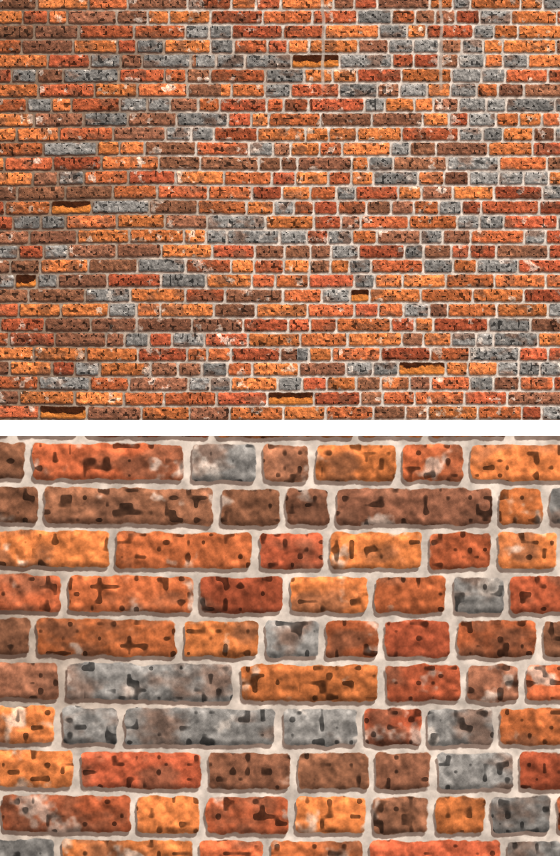
Top: the whole. Bottom: its middle third, enlarged.
Reproduce this texture procedurally as a WebGL 1 fragment shader.

```glsl
precision highp float;

uniform vec2 u_resolution;

// Layout, in canvas heights
const float COURSES = 28.6;
const float COURSE_HEIGHT = 1.0 / COURSES;
const float BRICK_LENGTH = 0.116;
const float JOINT_WIDTH = 0.0062;
const float JOINT_JITTER = 0.24;
const float CORNER_RADIUS = 0.004;
const float EDGE_WEAR = 0.0045;
const float SPLIT_CHANCE = 0.3;
const float HOLLOW_CHANCE = 0.025;
const vec2 SHADOW_OFFSET = vec2(0.0016, 0.0034);
const vec2 SEAM_X = vec2(0.769, 1.05);
const float SEAM_BASE = 0.77;

// Colours
const vec3 ORANGE = vec3(0.86, 0.49, 0.27);
const vec3 RED = vec3(0.72, 0.35, 0.23);
const vec3 BROWN = vec3(0.55, 0.37, 0.28);
const vec3 GREY = vec3(0.56, 0.53, 0.50);
const vec3 OCHRE = vec3(0.87, 0.51, 0.24);
const vec3 HOLLOW = vec3(0.27, 0.14, 0.08);
const vec3 MORTAR_DARK = vec3(0.56, 0.46, 0.38);
const vec3 MORTAR_PALE = vec3(0.89, 0.81, 0.74);
const vec3 SHADOW = vec3(0.27, 0.17, 0.13);

struct Brick {
  vec2 local;   // offset from the brick centre
  vec2 extent;  // half size
  vec2 id;
  float header; // 1.0 for a short brick
};

float hash(vec2 p) {
  vec3 q = fract(p.xyx * 0.1031);
  q += dot(q, q.yzx + 33.33);
  return fract((q.x + q.y) * q.z);
}

float noise(vec2 p) {
  vec2 i = floor(p);
  vec2 f = fract(p);
  f = f * f * (3.0 - 2.0 * f);
  return mix(mix(hash(i), hash(i + vec2(1.0, 0.0)), f.x),
             mix(hash(i + vec2(0.0, 1.0)), hash(i + 1.0), f.x), f.y);
}

float fbm(vec2 p) {
  float sum = 0.0;
  float weight = 0.533;
  for (int k = 0; k < 4; k++) {
    sum += weight * noise(p);
    p = p * 2.03 + 17.3;
    weight *= 0.5;
  }
  return sum;
}

float jointAt(float i, float row) {
  return i + JOINT_JITTER * (hash(vec2(i + 60.0, row + 9.0)) - 0.5);
}

// Brick containing p, some stretchers being split into two headers
Brick findBrick(vec2 p) {
  p.y += 0.005 * (noise(p * vec2(3.0, 2.0)) - 0.5);
  float row = floor(p.y * COURSES);
  float s = p.x / BRICK_LENGTH + 0.5 * mod(row, 2.0) + 0.4 * hash(vec2(row, 4.0));
  float i = floor(s);
  if (s < jointAt(i, row)) i -= 1.0;
  else if (s >= jointAt(i + 1.0, row)) i += 1.0;
  float lo = jointAt(i, row);
  float hi = jointAt(i + 1.0, row);
  vec2 id = vec2(2.0 * i + 40.0, row + 3.0);
  float chance = SPLIT_CHANCE * mix(0.5, 1.5, smoothstep(0.2, 0.8, p.x));
  float header = step(hash(id + 71.0), chance);
  if (header > 0.5) {
    float middle = mix(lo, hi, mix(0.4, 0.6, hash(id + 23.0)));
    if (s < middle) hi = middle;
    else { lo = middle; id.x += 1.0; }
  }
  vec2 local = vec2((s - 0.5 * (lo + hi)) * BRICK_LENGTH,
                    (fract(p.y * COURSES) - 0.5) * COURSE_HEIGHT);
  vec2 extent = 0.5 * (vec2((hi - lo) * BRICK_LENGTH, COURSE_HEIGHT) - JOINT_WIDTH);
  return Brick(local, extent, id, header);
}

float brickDistance(Brick b, vec2 p) {
  vec2 q = abs(b.local) - b.extent + CORNER_RADIUS;
  float box = length(max(q, 0.0)) + min(max(q.x, q.y), 0.0) - CORNER_RADIUS;
  return box + EDGE_WEAR * (fbm(p * 95.0) - 0.45);
}

vec3 brickColour(Brick b, vec2 p) {
  float pick = hash(b.id + 11.0);
  float greyChance = mix(0.10, 0.34, b.header);
  vec3 c = mix(ORANGE, RED, smoothstep(0.15, 0.85, hash(b.id + 37.0)));
  c = mix(c, BROWN, step(pick, greyChance + 0.2) * 0.85);
  c = mix(c, GREY, step(pick, greyChance));
  // Stains, lime smears, grain and pits
  c = mix(c, BROWN * 0.85, 0.6 * smoothstep(0.5, 0.75, fbm(p * vec2(28.0, 45.0) + b.id)));
  c = mix(c, MORTAR_PALE, 0.65 * smoothstep(0.66, 0.78, fbm(p * 42.0 + 80.0)));
  c *= 0.85 + 0.3 * hash(b.id + 53.0);
  c *= 0.7 + 0.6 * fbm(p * 150.0);
  c *= 1.0 - 0.5 * smoothstep(0.72, 0.88, noise(p * 170.0 + 31.0));
  // Weathered hollow, shaded under its upper rim
  float height = b.local.y / b.extent.y;
  float hollow = step(hash(b.id + 97.0), HOLLOW_CHANCE);
  float rim = smoothstep(-0.1, 0.2, height + 1.6 * (fbm(p * 45.0) - 0.5));
  c = mix(c, mix(OCHRE, HOLLOW, rim), hollow);
  // Lit upper edge and shaded lower edge
  return c * (1.0 + 0.15 * smoothstep(0.3, 0.9, height) * (1.0 - hollow)
                  - 0.35 * smoothstep(0.55, 1.0, -height));
}

void main() {
  vec2 p = gl_FragCoord.xy / u_resolution.y;
  float pixel = 1.0 / u_resolution.y;
  Brick brick = findBrick(p);
  float d = brickDistance(brick, p);

  // Mortar grows paler toward the right and carries brick shadows
  float pale = smoothstep(0.0, 0.75, p.x + 0.7 * (fbm(p * 6.0) - 0.5));
  vec3 mortar = mix(MORTAR_DARK, MORTAR_PALE, pale) * (0.75 + 0.5 * fbm(p * 110.0));
  vec2 lit = p + SHADOW_OFFSET;
  float shade = 1.0 - smoothstep(-pixel, pixel, brickDistance(findBrick(lit), lit));
  mortar = mix(mortar, SHADOW, shade * mix(0.85, 0.55, pale));

  // Surface relief lit from the upper right
  float relief = fbm(p * 100.0) - fbm((p + SHADOW_OFFSET) * 100.0);
  vec3 face = brickColour(brick, p) * (1.0 + 0.9 * relief);
  vec3 colour = mix(face, mortar, smoothstep(-pixel, pixel, d));

  // Straight upright seams in the upper courses
  vec2 gap = abs(p.x - SEAM_X + 0.004 * (noise(p.yy * 40.0) - 0.5));
  float seam = 1.0 - smoothstep(0.0015, 0.0015 + 2.0 * pixel, min(gap.x, gap.y));
  seam *= smoothstep(SEAM_BASE, SEAM_BASE + 0.04, p.y);
  colour = mix(colour, MORTAR_PALE * (0.6 + 0.5 * fbm(p * 90.0)), 0.75 * seam);

  gl_FragColor = vec4(clamp(colour, 0.0, 1.0), 1.0);
}
```
